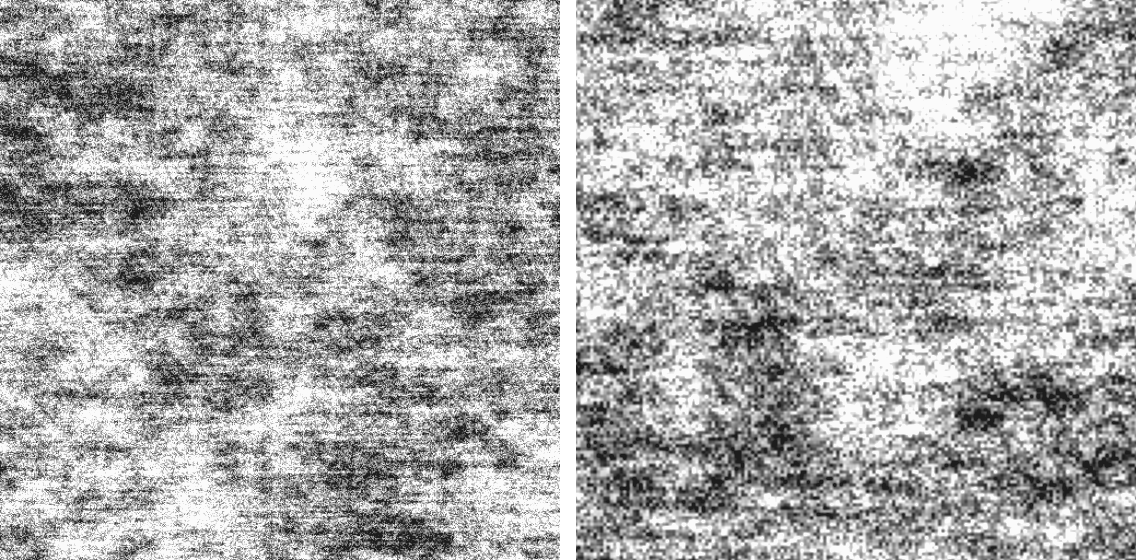
Left: the whole. Right: its middle third, enlarged.
Give the GLSL for this texture, as a WebGL 1 fragment shader.

```glsl
precision highp float;
uniform vec2 u_resolution;

#define GRAIN_CELLS 512.0
#define GRAIN_STRENGTH 2.5
#define CLOUD_CELLS vec2(5.0, 7.5)
#define CLOUD_STRENGTH 1.55
#define STREAK_STRENGTH 0.85
#define WEAVE_STRENGTH 0.35
#define MEAN_TONE 0.74
#define CONTRAST 0.33
#define INK 0.11
#define PAPER 0.985

float hash(vec2 p) {
  return fract(sin(dot(p, vec2(12.9898, 78.233))) * 43758.5453);
}

// Value noise centred on zero
float noise(vec2 p) {
  vec2 cell = floor(p);
  vec2 f = p - cell;
  f = f * f * (3.0 - 2.0 * f);
  float low = mix(hash(cell), hash(cell + vec2(1.0, 0.0)), f.x);
  float high = mix(hash(cell + vec2(0.0, 1.0)), hash(cell + vec2(1.0, 1.0)), f.x);
  return mix(low, high, f.y) - 0.5;
}

// Ragged blotches, wider than tall, strongest in the middle octaves
float clouds(vec2 uv) {
  float sum = 0.0;
  vec2 cells = CLOUD_CELLS;
  for (int i = 0; i < 6; i++) {
    float octave = float(i);
    float weight = 1.0 - 0.11 * abs(octave - 1.5);
    sum += weight * noise(uv * cells + vec2(17.3, 41.7) * (octave + 1.0));
    cells *= 2.0;
  }
  return sum * 0.9;
}

// Thin horizontal scratches, long and short
float streaks(vec2 uv) {
  float longLines = noise(uv * vec2(5.0, 210.0) + vec2(71.2, 13.0));
  float shortLines = noise(uv * vec2(22.0, 256.0) + vec2(9.4, 57.0));
  return longLines + shortLines;
}

void main() {
  vec2 uv = gl_FragCoord.xy / u_resolution;

  // Faint upright threads crossing the scratches
  float weave = noise(uv * vec2(230.0, 9.0) + vec2(33.0, 88.6));
  float grain = noise(uv * GRAIN_CELLS - 0.5);

  float value = CLOUD_STRENGTH * clouds(uv)
              + STREAK_STRENGTH * streaks(uv)
              + WEAVE_STRENGTH * weave
              + GRAIN_STRENGTH * grain;

  // Worn ink on paper
  float tone = clamp(MEAN_TONE + CONTRAST * value, INK, PAPER);
  gl_FragColor = vec4(vec3(tone), 1.0);
}
```
